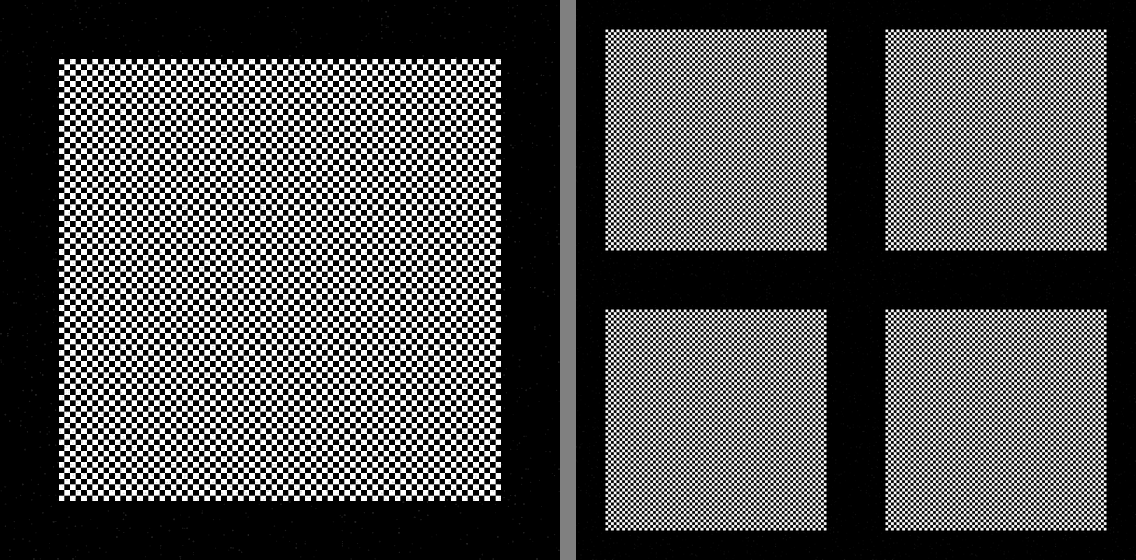
Left, the tile; right, the same tile 2 across and 2 down.
Write a Shadertoy shader that draws this pattern.

```glsl
// Fine black and white checkerboard panel, lightly specked, centred on a black field.
#define CELLS 100.0        // checker cells across the whole canvas
#define PANEL 79.0         // checker cells across the panel
#define SPECK_GRID 256.0   // wear cells across the canvas
#define WHITE_WEAR 0.24    // share of wear cells marked on white
#define BLACK_WEAR 0.025   // share of wear cells marked on black
#define WHITE_FADE 0.16    // strongest darkening of white
#define BLACK_DUST 0.13    // strongest lightening of black
#define EDGE 0.3           // half width of edge smoothing, in pixels

vec3 hash3(vec2 p) {
    uvec3 v = uvec3(uvec2(p), 17u) * 1664525u + 1013904223u;
    v.x += v.y * v.z; v.y += v.z * v.x; v.z += v.x * v.y;
    v ^= v >> 16u;
    v.x += v.y * v.z; v.y += v.z * v.x; v.z += v.x * v.y;
    return vec3(v >> 8u) / 16777216.0;
}

// Signed distance to the nearest cell border, positive in even cells
vec2 cellWave(vec2 p) {
    return 0.5 - abs(mod(p + 0.5, 2.0) - 1.0);
}

float checker(vec2 p, float blur) {
    vec2 s = clamp(cellWave(p) / blur, -1.0, 1.0);
    return 0.5 + 0.5 * s.x * s.y;
}

float panelMask(vec2 p, float blur) {
    vec2 d = abs(p - 0.5 * PANEL);
    return smoothstep(-blur, blur, 0.5 * PANEL - max(d.x, d.y));
}

// Scattered round specks of varied size and strength, wrapping at the canvas edge
float specks(vec2 uv, float density, float seed) {
    vec2 g = uv * SPECK_GRID;
    vec2 id = mod(floor(g), SPECK_GRID) + seed;
    vec3 spot = hash3(id);
    vec3 look = hash3(id + 1024.0);
    float radius = mix(0.22, 0.48, look.x);
    float blur = 0.5 * SPECK_GRID / iResolution.y;
    float dotShape = 1.0 - smoothstep(radius - blur, radius + blur,
                                      length(fract(g) - mix(vec2(0.4), vec2(0.6), spot.xy)));
    return dotShape * step(spot.z, density) * mix(0.35, 1.0, look.y);
}

void mainImage(out vec4 fragColor, in vec2 fragCoord) {
    vec2 uv = fragCoord / iResolution.xy;
    vec2 p = uv * CELLS - 0.5 * (CELLS - PANEL);
    float blur = EDGE * CELLS / iResolution.y;

    // Worn tones of the two inks
    float white = 1.0 - WHITE_FADE * specks(uv, WHITE_WEAR, 0.0);
    float black = BLACK_DUST * specks(uv, BLACK_WEAR, 4096.0);

    float ink = checker(p, blur) * panelMask(p, blur);
    fragColor = vec4(vec3(mix(black, white, ink)), 1.0);
}
```
